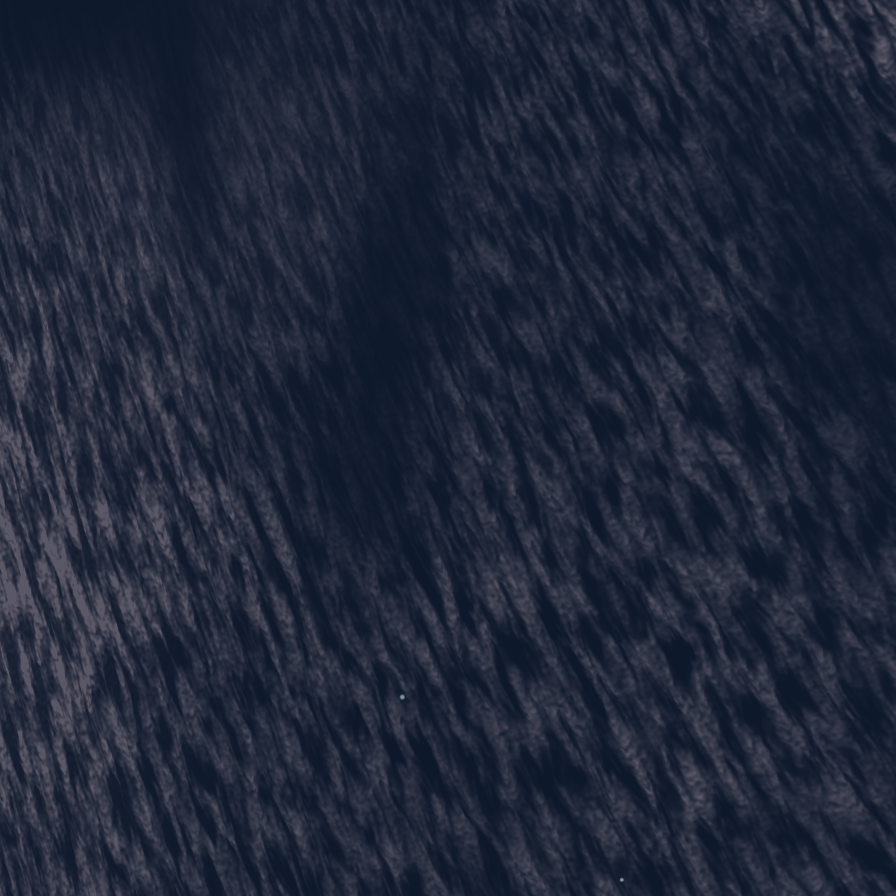
A three.js fragment shader for this texture:

```glsl
varying vec2 vUv;

vec2 hashGradient(vec2 cell) {
  vec2 k = vec2(dot(cell, vec2(127.1, 311.7)), dot(cell, vec2(269.5, 183.3)));
  return fract(sin(k) * 43758.5453) * 2.0 - 1.0;
}

float noise(vec2 p) {
  vec2 i = floor(p);
  vec2 f = p - i;
  vec2 s = f * f * f * (f * (f * 6.0 - 15.0) + 10.0);
  float a = dot(hashGradient(i), f);
  float b = dot(hashGradient(i + vec2(1.0, 0.0)), f - vec2(1.0, 0.0));
  float c = dot(hashGradient(i + vec2(0.0, 1.0)), f - vec2(0.0, 1.0));
  float d = dot(hashGradient(i + 1.0), f - 1.0);
  return mix(mix(a, b, s.x), mix(c, d, s.x), s.y);
}

// Soft elliptical patch; lean shears it sideways with height
float patchAt(vec2 p, vec2 center, vec2 radius, float lean) {
  vec2 d = p - center;
  d.x += lean * d.y;
  d /= radius;
  return exp(-dot(d, d));
}

// Broad light and shade lying over the water
float sheen(vec2 p) {
  p += 0.025 * vec2(noise(p * 6.0), noise(p * 6.0 + 31.0));
  float light = 0.26;
  light += 0.5 * patchAt(p, vec2(-0.03, 0.36), vec2(0.21, 0.36), 0.15);
  light += 0.19 * patchAt(p, vec2(0.14, 0.74), vec2(0.07, 0.2), 0.2);
  light += 0.16 * patchAt(p, vec2(0.33, 0.79), vec2(0.09, 0.2), 0.45);
  light += 0.05 * patchAt(p, vec2(0.65, 0.25), vec2(0.3, 0.3), 0.4);
  light += 0.32 * patchAt(p, vec2(1.02, 1.0), vec2(0.16, 0.16), 0.4);
  light *= 1.0 + 0.4 * noise(p * vec2(7.0, 4.0) + 8.0);

  float shade = 3.2 * patchAt(p, vec2(0.06, 1.03), vec2(0.19, 0.11), 0.0);
  shade += 1.5 * patchAt(p, vec2(0.205, 0.87), vec2(0.03, 0.14), 0.12);
  shade += 2.2 * patchAt(p, vec2(0.437, 0.65), vec2(0.055, 0.2), -0.1);
  shade += 0.7 * patchAt(p, vec2(0.39, 0.46), vec2(0.08, 0.09), 0.3);
  shade += 1.2 * patchAt(p, vec2(1.0, 0.62), vec2(0.13, 0.25), 0.5);
  return light * exp(-shade);
}

void main() {
  vec2 p = vUv;

  // Crest coordinates: steep at the left, leaning more to the right
  float across = log(0.28 + 0.3 * p.x) / 0.3 + p.y;
  float along = p.y - 0.4 * p.x;
  vec2 crest = vec2(across * 22.0, along * 13.0);
  crest += 0.5 * vec2(noise(crest * 0.8 + 5.0), noise(crest * 0.8 + 47.0));
  crest.x += 0.12 * noise(vec2(across * 30.0, along * 45.0));

  // Swell shrinks toward the top and fades in the calm corner
  float calm = patchAt(p, vec2(0.2, 0.9), vec2(0.26, 0.27), 0.3);
  float coarse = (1.0 - 0.5 * smoothstep(0.4, 1.0, p.y)) * (1.0 - 0.8 * calm);
  float swell = coarse * noise(crest);
  swell += (1.15 - 0.6 * coarse) * noise(crest * vec2(1.9, 1.5) + 13.0);
  swell += 0.4 * noise(crest * vec2(3.7, 3.5) + 71.0);
  float crestLight = smoothstep(-0.36, 0.52, swell);

  // Fine ripples crossing the crests
  float ripple = noise(vec2(across * 42.0, along * 120.0 + 2.5 * swell));
  ripple += 0.8 * noise(vec2(across * 75.0, along * 170.0) + 19.0);

  float glow = patchAt(p, vec2(-0.03, 0.36), vec2(0.25, 0.4), 0.15);
  float relief = 1.0 - 0.65 * calm - 0.3 * glow;
  float light = sheen(p) * mix(1.0, 2.6 * crestLight, relief);
  light *= 1.0 + ripple * mix(0.85, 0.5, calm);

  vec3 deepNavy = vec3(0.052, 0.095, 0.165);
  vec3 paleSlate = vec3(0.285, 0.285, 0.345);
  vec3 color = mix(deepNavy, paleSlate, clamp(light, 0.0, 1.3));

  // Two tiny glints
  float glint = 1.0 - smoothstep(0.001, 0.004, length(p - vec2(0.449, 0.222)));
  glint += 1.0 - smoothstep(0.001, 0.003, length(p - vec2(0.694, 0.018)));
  color = mix(color, vec3(0.6, 0.7, 0.78), 0.8 * glint);

  gl_FragColor = vec4(color, 1.0);
}
```
